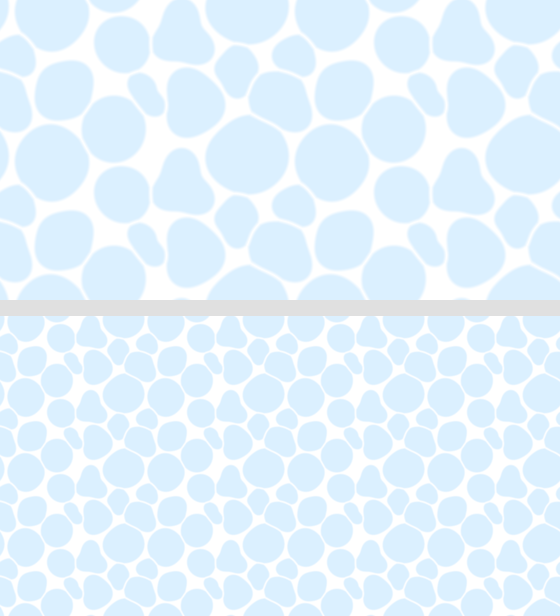
Top: one tile. Bottom: repeated 2 by 2.
A WebGL 2 fragment shader for this pattern:

```glsl
#version 300 es
precision highp float;

uniform vec2 u_resolution;
out vec4 fragColor;

const vec2 REPEATS = vec2(2.0);
const vec2 TILE = vec2(384.0, 205.5);   // motif size in its own units
const float HALF_GAP = 2.2;             // half of the narrowest joint
const float SOFTNESS = 3.0;             // half width of the blurred rim
const vec3 STONE_BLUE = vec3(0.86, 0.94, 1.0);
const vec3 JOINT_WHITE = vec3(1.0);

const int STONES = 11;

// Centre, mean radius, four-lobe amplitude
const vec4 BODY[STONES] = vec4[STONES](
    vec4(71.0, 188.0, 51.2, 0.8),
    vec4(88.0, 81.5, 41.5, -1.5),
    vec4(156.0, 28.5, 45.0, 0.0),
    vec4(168.0, 144.5, 39.0, -0.2),
    vec4(200.5, 76.0, 24.8, -1.3),
    vec4(250.0, 156.5, 41.5, -0.2),
    vec4(265.3, 64.0, 43.7, -0.5),
    vec4(325.0, 109.0, 31.5, 2.0),
    vec4(340.0, 198.0, 55.0, 0.8),
    vec4(0.8, 67.0, 42.2, -2.0),
    vec4(20.9, 129.0, 28.8, -0.2));

// Cosine and sine amplitudes of the two-lobe and three-lobe waves
const vec4 LOBES[STONES] = vec4[STONES](
    vec4(-1.0, -0.6, 0.4, 0.3),
    vec4(-0.5, 3.0, -0.2, 0.2),
    vec4(-1.0, 0.2, 0.0, 0.0),
    vec4(-0.2, -1.2, -0.3, 0.2),
    vec4(-3.5, -7.4, -0.5, -0.4),
    vec4(-2.7, -2.5, -0.9, -7.7),
    vec4(-3.7, -0.7, 4.2, -0.7),
    vec4(-3.5, 0.5, -0.8, 1.6),
    vec4(1.4, 1.0, -1.0, -1.0),
    vec4(1.2, -4.7, -2.3, -1.5),
    vec4(1.0, -1.5, -2.4, -0.9));

// Shortest offset on the wrapped tile
vec2 wrapOffset(vec2 offset, vec2 period) {
    return offset - period * floor(offset / period + 0.5);
}

// Approximate signed distance to a pebble outlined by layered sines
float pebbleDistance(vec2 p, float radius, float fourLobe, vec4 lobes) {
    float angle = atan(p.y, p.x);
    vec4 phase = angle * vec4(2.0, 2.0, 3.0, 3.0);
    vec4 wave = vec4(cos(phase.x), sin(phase.y), cos(phase.z), sin(phase.w));
    vec4 slope = vec4(-2.0, 2.0, -3.0, 3.0) * wave.yxwz;
    float outline = radius + dot(lobes, wave) + fourLobe * cos(4.0 * angle);
    float steepness = dot(lobes, slope) - 4.0 * fourLobe * sin(4.0 * angle);
    float reach = length(p);
    return (reach - outline) / length(vec2(1.0, steepness / max(reach, 8.0)));
}

// Distance to the nearest pebble, kept apart from its neighbour
float pavingDistance(vec2 p, vec2 period, float halfGap) {
    float nearest = 1000.0;
    float second = 1000.0;
    for (int i = 0; i < STONES; i++) {
        vec2 offset = wrapOffset(p - BODY[i].xy, period);
        float d = pebbleDistance(offset, BODY[i].z, BODY[i].w, LOBES[i]);
        second = min(second, max(nearest, d));
        nearest = min(nearest, d);
    }
    return max(nearest, 0.5 * (nearest - second) + halfGap);
}

void main() {
    vec2 uv = gl_FragCoord.xy / u_resolution;
    vec2 p = fract(uv * REPEATS) * TILE;
    float pixel = REPEATS.x * TILE.x / u_resolution.x;
    float rim = max(SOFTNESS, pixel);

    float d = pavingDistance(p, TILE, HALF_GAP);
    vec3 color = mix(STONE_BLUE, JOINT_WHITE, smoothstep(-rim, rim, d));
    fragColor = vec4(color, 1.0);
}
```
